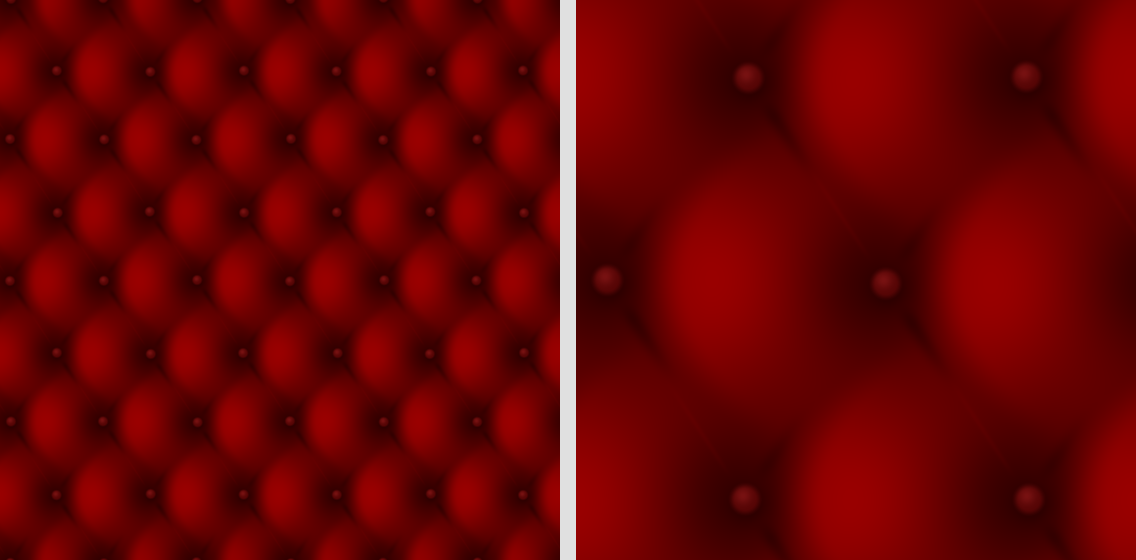
Left: the whole. Right: its middle third, enlarged.
Write a three.js fragment shader that draws this pattern.

```glsl
varying vec2 vUv;

// Lattice: one unit is the spacing of buttons along a row
const float COLUMNS = 6.0;
const vec2 ORIGIN = vec2(0.0185, -0.005);
const float ROW_GAP = 0.756;
const float ODD_ROW_DROP = 0.024;
const float LAST_ROW = 8.0;
const float JITTER = 0.007;

// Leather shading, as amounts of red
const float BASE_RED = 0.37;
const float PILLOW_GAIN = 0.25;
const float HALO_DEPTH = 0.18;
const float CREASE_DEPTH = 0.075;
const float STITCH_GAIN = 0.025;

// Shapes
const vec2 PILLOW_PEAK = vec2(0.33, 0.0);
const vec2 PILLOW_SIZE = vec2(0.38, 0.37);
const float PILLOW_EDGE = 0.13;
const float PILLOW_CURVE = 1.3;
const float CUT_INSET = 0.09;
const vec2 HALO_SIZE = vec2(0.27, 0.26);
const float CREASE_WIDTH = 0.028;
const float STITCH_WIDTH = 0.009;
const float BUTTON_RADIUS = 0.05;
const float BUTTON_SOFTNESS = 0.014;
const vec3 BUTTON_COLOR = vec3(0.36, 0.02, 0.02);
const vec3 BUTTON_SHINE = vec3(0.16, 0.06, 0.06);

float bell(vec2 d) {
  return exp(-dot(d, d));
}

// Padded bulge to the right of a button, with a crisp curved left edge
float pillow(vec2 d, float inset) {
  float edge = d.x - PILLOW_EDGE - inset - PILLOW_CURVE * d.y * d.y;
  vec2 fall = d - PILLOW_PEAK;
  fall.x = max(fall.x, 0.0);
  return smoothstep(-0.05, 0.16, edge) * bell(fall / PILLOW_SIZE);
}

// Soft line leaving a button along dir, visible between start and end
float ray(vec2 d, vec2 dir, float width, float start, float end) {
  float along = dot(d, dir);
  float across = (d.x * dir.y - d.y * dir.x) / width;
  float fade = smoothstep(start, start + 0.1, along)
             * (1.0 - smoothstep(end - 0.25, end, along));
  return fade * exp(-across * across);
}

// Small uneven placement of each button
vec2 jitter(vec2 id) {
  return JITTER * vec2(sin(id.x * 2.7 + id.y * 4.1),
                       sin(id.x * 3.9 - id.y * 1.7));
}

void main() {
  vec2 p = (vUv - ORIGIN) * COLUMNS;
  vec2 seam = normalize(vec2(0.5, ROW_GAP));
  float red = BASE_RED;
  float cover = 0.0;
  float shine = 0.0;

  for (int j = -1; j <= 2; j++) {
    float row = floor(p.y / ROW_GAP) + float(j);
    float odd = mod(row, 2.0);
    // Rows cut by the canvas border have narrower, dimmer pillows
    float cut = max(1.0 - step(0.5, row), step(LAST_ROW - 0.5, row));

    for (int i = -1; i <= 1; i++) {
      float column = floor(p.x - 0.5 * odd) + float(i);
      vec2 center = vec2(column + 0.5 * odd, row * ROW_GAP - ODD_ROW_DROP * odd);
      vec2 d = p - center - jitter(vec2(column, row));

      // Bulge and dark hollow
      red += PILLOW_GAIN * (1.0 - 0.15 * cut) * pillow(d, CUT_INSET * cut);
      red -= HALO_DEPTH * bell((d + vec2(0.05, 0.0)) / HALO_SIZE);

      // Folds to the right, faint stitch to the upper left
      red -= CREASE_DEPTH * ray(d, vec2(seam.x, -seam.y), CREASE_WIDTH, 0.08, 0.48);
      red -= 0.6 * CREASE_DEPTH * ray(d, seam, CREASE_WIDTH, 0.06, 0.42);
      red += STITCH_GAIN * ray(d, vec2(-seam.x, seam.y), STITCH_WIDTH, 0.08, 0.55);

      // Button with a shadow below and a highlight above
      red -= 0.06 * bell((d - vec2(0.012, -0.02)) / (BUTTON_RADIUS * 1.3));
      cover = max(cover, 1.0 - smoothstep(BUTTON_RADIUS - BUTTON_SOFTNESS,
                                          BUTTON_RADIUS + BUTTON_SOFTNESS, length(d)));
      shine += bell((d - vec2(-0.008, 0.012)) / (BUTTON_RADIUS * 0.6));
    }
  }

  vec3 leather = vec3(clamp(red, 0.13, 0.62), 0.0, 0.0);
  vec3 button = BUTTON_COLOR + BUTTON_SHINE * shine;
  gl_FragColor = vec4(mix(leather, button, cover * 0.85), 1.0);
}
```
